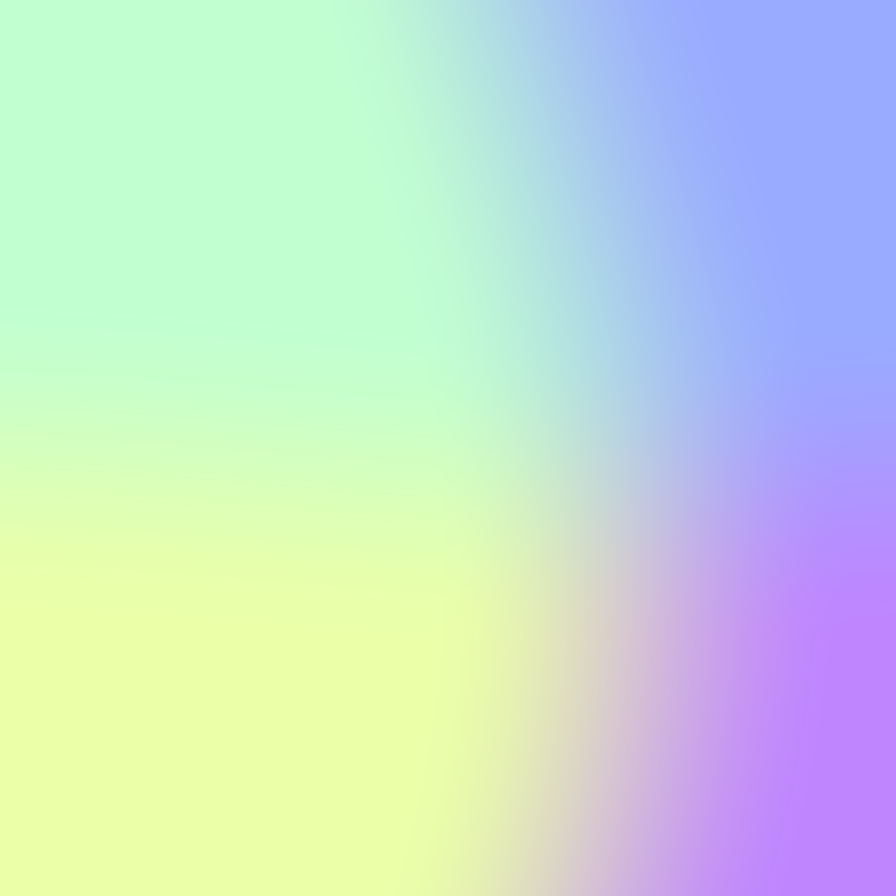
This background is drawn by a Shadertoy shader. Its source:

```glsl
// Soft four-colour pastel gradient: two gently bent seams blend mint, blue, lemon and violet.

#define SEAM_X 0.715        // rightmost reach of the upright seam
#define SEAM_X_BEND 0.107   // how far the upright seam bows to the left
#define SEAM_X_PEAK 0.36    // height at which it reaches furthest right
#define SEAM_X_FREQ 3.0
#define SEAM_X_SOFT 0.235   // half width of its blend
#define SEAM_Y 0.453        // lowest point of the level seam
#define SEAM_Y_BEND 0.021   // how far the level seam rises
#define SEAM_Y_DIP 0.70     // position of its lowest point
#define SEAM_Y_FREQ 4.0
#define SEAM_Y_SOFT 0.185   // half height of its blend

const vec3 MINT   = vec3(0.757, 1.000, 0.820);
const vec3 BLUE   = vec3(0.600, 0.670, 1.000);
const vec3 LEMON  = vec3(0.920, 1.000, 0.660);
const vec3 VIOLET = vec3(0.750, 0.520, 1.000);

// Cosine bow: zero at the centre, growing smoothly to both sides
float bow(float t, float centre, float freq) {
    return 1.0 - cos(freq * (t - centre));
}

// Smooth step from 0 to 1 across a seam of the given softness
float blendAcross(float signedDistance, float softness) {
    return smoothstep(-softness, softness, signedDistance);
}

void mainImage(out vec4 fragColor, in vec2 fragCoord) {
    vec2 uv = fragCoord / iResolution.xy;

    // Curved seams
    float seamX = SEAM_X - SEAM_X_BEND * bow(uv.y, SEAM_X_PEAK, SEAM_X_FREQ);
    float seamY = SEAM_Y + SEAM_Y_BEND * bow(uv.x, SEAM_Y_DIP, SEAM_Y_FREQ);

    float toRight = blendAcross(uv.x - seamX, SEAM_X_SOFT);
    float toTop = blendAcross(uv.y - seamY, SEAM_Y_SOFT);

    // Blend each row sideways, then the two rows together
    vec3 upper = mix(MINT, BLUE, toRight);
    vec3 lower = mix(LEMON, VIOLET, toRight);
    fragColor = vec4(mix(lower, upper, toTop), 1.0);
}
```
